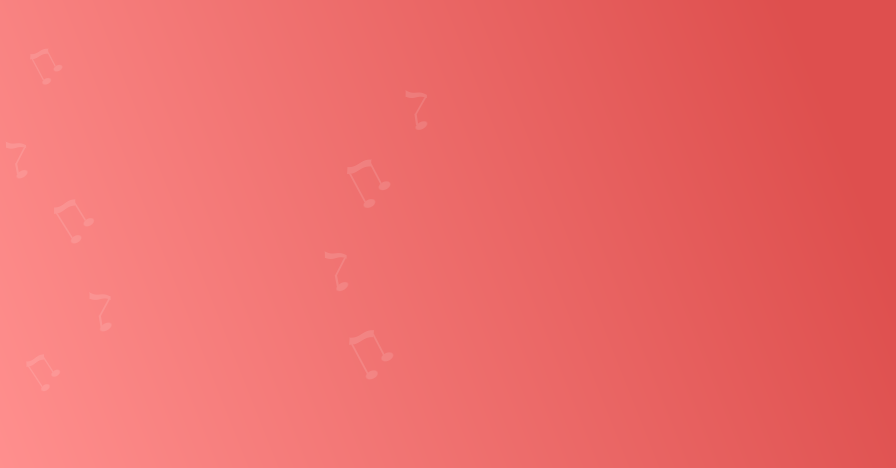
Write a WebGL 2 fragment shader that draws this background.

```glsl
#version 300 es
precision highp float;
// Coral diagonal gradient with faint music notes scattered over the left half.

uniform vec2 u_resolution;
out vec4 fragColor;

const vec3 LIGHT_CORAL = vec3(1.0, 0.56, 0.555);
const vec3 DEEP_CORAL = vec3(0.87, 0.31, 0.305);
const vec2 GRADIENT_DIR = vec2(0.93, 0.37);
const float GRADIENT_LENGTH = 1.93;
const float NOTE_OPACITY = 0.12;
const int NOTE_COUNT = 9;

float hash(float n, float salt) {
    return fract(sin(n * 12.9898 + salt * 78.233) * 43758.5453);
}

mat2 rotation(float angle) {
    float c = cos(angle), s = sin(angle);
    return mat2(c, -s, s, c);
}

// Thin stem between two points
float stem(vec2 q, vec2 a, vec2 b, float radius) {
    vec2 pa = q - a, ba = b - a;
    return length(pa - ba * clamp(dot(pa, ba) / dot(ba, ba), 0.0, 1.0)) - radius;
}

// Tilted oval note head
float head(vec2 q, vec2 center, vec2 radii) {
    vec2 k = rotation(0.5) * (q - center);
    return (length(k / radii) - 1.0) * min(radii.x, radii.y);
}

// Wavy bar whose half thickness runs from thick.x to thick.y
float wavyBar(vec2 q, vec2 a, vec2 b, vec2 thick) {
    float span = b.x - a.x;
    float u = (q.x - a.x) / span;
    float mid = mix(a.y, b.y, u) - 0.025 * sin(6.2832 * u);
    float halfThick = mix(thick.x, thick.y, clamp(u, 0.0, 1.0));
    return max(abs(q.y - mid) - halfThick, (abs(u - 0.5) - 0.5) * span);
}

// Two stems joined by a beam, leaning left
float beamedNote(vec2 q) {
    float d = wavyBar(q, vec2(-0.45, 0.24), vec2(0.03, 0.42), vec2(0.07));
    d = min(d, stem(q, vec2(-0.43, 0.24), vec2(-0.05, -0.38), 0.018));
    d = min(d, stem(q, vec2(0.01, 0.42), vec2(0.25, 0.02), 0.018));
    d = min(d, head(q, vec2(0.04, -0.41), vec2(0.125, 0.08)));
    return min(d, head(q, vec2(0.33, -0.03), vec2(0.125, 0.08)));
}

// One hooked stem under a flag
float flaggedNote(vec2 q) {
    float d = wavyBar(q, vec2(-0.30, 0.43), vec2(0.24, 0.36), vec2(0.08, 0.04));
    d = min(d, stem(q, vec2(0.22, 0.37), vec2(-0.04, -0.10), 0.022));
    d = min(d, stem(q, vec2(-0.04, -0.10), vec2(0.0, -0.36), 0.028));
    return min(d, head(q, vec2(0.11, -0.38), vec2(0.16, 0.09)));
}

// Coverage of note i: two loose columns, with jittered place, size and tilt
float noteCoverage(vec2 p, float i, float pixel) {
    float column = mod(i, 2.0);
    vec2 jitter = vec2(hash(i, 1.0), hash(i, 2.0)) - 0.5;
    vec2 center = vec2(mix(0.15, 0.81, column), 0.18 + 0.0825 * i);
    center += jitter * vec2(0.24, 0.05);

    bool beamed = mod(i, 4.0) < 2.0;
    float variety = hash(i, 3.0);
    float size = beamed ? mix(0.075, 0.12, variety * variety)
                        : mix(0.075, 0.09, variety);
    vec2 q = rotation((hash(i, 4.0) - 0.5) * 0.12) * (p - center) / size;
    float d = beamed ? beamedNote(q) : flaggedNote(q);
    return clamp(0.5 - d * size / pixel, 0.0, 1.0);
}

void main() {
    vec2 p = gl_FragCoord.xy / u_resolution.y;
    float pixel = 1.0 / u_resolution.y;

    // Background gradient
    float t = clamp(dot(p, GRADIENT_DIR) / GRADIENT_LENGTH, 0.0, 1.0);
    vec3 color = mix(LIGHT_CORAL, DEEP_CORAL, t);

    // Translucent notes
    float coverage = 0.0;
    for (int i = 0; i < NOTE_COUNT; i++) {
        coverage = max(coverage, noteCoverage(p, float(i), pixel));
    }
    color = mix(color, vec3(1.0), NOTE_OPACITY * coverage);

    fragColor = vec4(color, 1.0);
}
```
